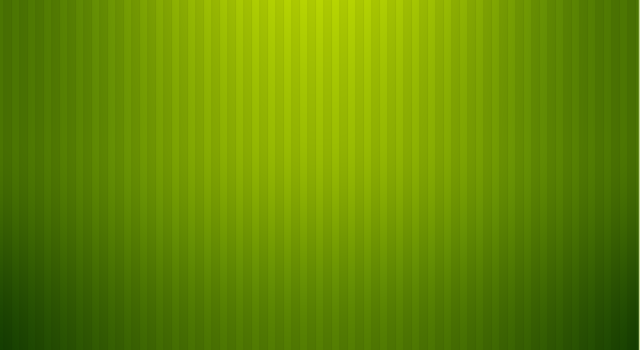
Write a Shadertoy shader that draws this background.

```glsl
// Green striped backdrop: a broad glow falls from the top centre toward
// dark lower corners, under fine vertical stripes with thin seams.
// One brightness field feeds a three-colour ramp; stripes scale the result.

const vec3 DEEP_GREEN  = vec3(0.07, 0.23, 0.005);
const vec3 LEAF_GREEN  = vec3(0.39, 0.55, 0.010);
const vec3 LIME        = vec3(0.72, 0.83, 0.005);
const vec3 EDGE_TINT   = vec3(0.80, 0.87, 0.60);

const float PI             = 3.14159265;
const float GLOW_CENTRE    = 0.503;
const float GLOW_FULLNESS  = 0.85;   // below 1 gives a broader bright core
const float SIDE_LEVEL     = 0.34;   // brightness of the upper sides
const float SIDE_LOW       = -0.08;  // heights between which the sides brighten
const float SIDE_HIGH      = 0.62;
const float GLOW_LOW       = 0.38;   // glow strength at the bottom
const float GLOW_HIGH      = 0.63;   // glow strength at the top
const float STRIPE_PAIRS   = 40.0;
const float STRIPE_SHIFT   = 0.23;   // where a dark stripe begins, in pairs
const float STRIPE_DEPTH   = 0.027;
const float SEAM_DEPTH     = 0.05;
const float SEAM_WIDTH     = 0.03;
const float EDGE_WIDTH     = 0.002;

// Brightness from 0 (lower corners) to 1 (top centre).
float glowField(vec2 uv) {
    float d = clamp(abs(uv.x - GLOW_CENTRE) * 2.0, 0.0, 1.0);
    float narrow = pow(0.5 + 0.5 * cos(PI * d), GLOW_FULLNESS);
    float wide = cos(0.5 * PI * d);
    float spread = mix(wide, narrow, smoothstep(0.0, 0.7, uv.y));
    float strength = mix(GLOW_LOW, GLOW_HIGH, uv.y * uv.y);
    float sides = SIDE_LEVEL * smoothstep(SIDE_LOW, SIDE_HIGH, uv.y);
    return sides + strength * spread;
}

vec3 greenRamp(float level) {
    float t = clamp(level, 0.0, 1.0) * 2.0;
    return t < 1.0 ? mix(DEEP_GREEN, LEAF_GREEN, t)
                   : mix(LEAF_GREEN, LIME, t - 1.0);
}

// Brightness factor of alternating stripes and the seams between them.
float stripes(float x, float pixel) {
    float phase = fract(x * STRIPE_PAIRS - STRIPE_SHIFT);
    float blur = pixel * STRIPE_PAIRS;
    float toSeam = 0.25 - abs(abs(phase - 0.5) - 0.25);
    float side = phase < 0.5 ? -1.0 : 1.0;
    float tone = side * smoothstep(0.0, 0.5 * blur, toSeam);
    float seam = 1.0 - smoothstep(0.0, SEAM_WIDTH + 0.6 * blur, toSeam);
    return 1.0 + STRIPE_DEPTH * tone - SEAM_DEPTH * seam;
}

void mainImage(out vec4 fragColor, in vec2 fragCoord) {
    vec2 uv = fragCoord / iResolution.xy;
    float pixel = 1.0 / iResolution.x;

    vec3 color = greenRamp(glowField(uv)) * stripes(uv.x, pixel);

    // Thin pale border on the right.
    float edge = smoothstep(-0.5 * pixel, 0.5 * pixel, uv.x - 1.0 + EDGE_WIDTH);
    color = mix(color, EDGE_TINT, edge);

    fragColor = vec4(color, 1.0);
}
```
